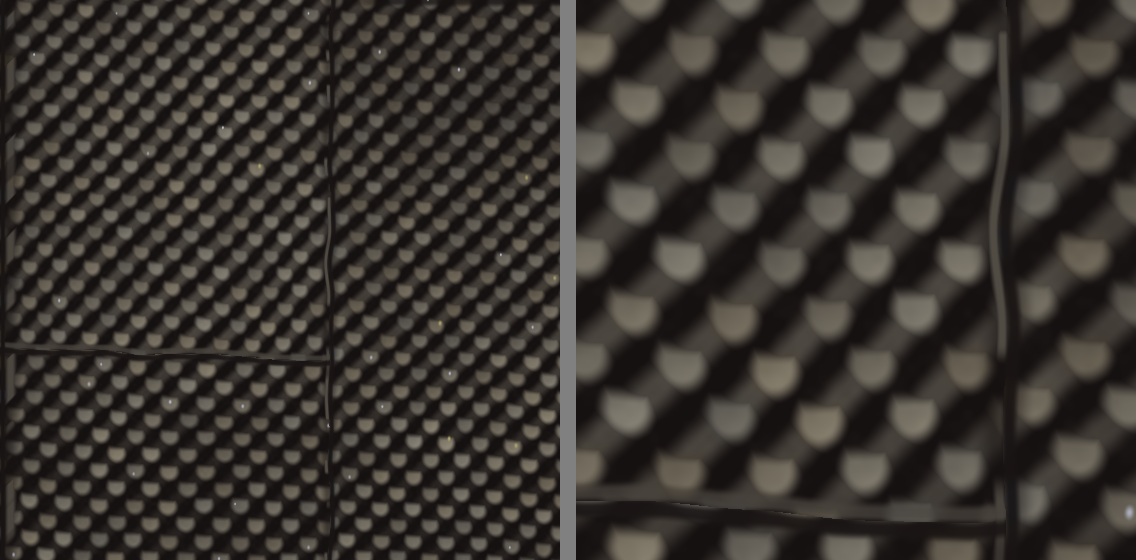
Left, the full canvas; right, a detail of the centre.
This texture is drawn by a WebGL 1 fragment shader. Its source:

```glsl
precision highp float;
uniform vec2 u_resolution;

const vec3 PIT_COLOR = vec3(0.085, 0.068, 0.066);
const vec3 FOAM_COLOR = vec3(0.500, 0.478, 0.425);
const vec3 GLINT_COOL = vec3(0.80, 0.82, 0.92);
const vec3 GLINT_WARM = vec3(0.72, 0.68, 0.42);

// Bumps per canvas, and one bump position, for each panel
const vec2 COUNT_UPPER = vec2(17.5, 16.2);
const vec2 COUNT_LOWER = vec2(16.0, 16.0);
const vec2 COUNT_RIGHT = vec2(17.2, 16.6);
const vec2 ANCHOR_UPPER = vec2(0.398, 0.5755);
const vec2 ANCHOR_LOWER = vec2(0.052, 0.105);
const vec2 ANCHOR_RIGHT = vec2(0.859, 0.206);

const float SEAM_X = 0.588;
const float SEAM_Y = 0.378;
const float SEAM_SLOPE = 0.034;
const float TILT = 0.033;
const float BUMP_RADIUS = 0.25;
const float BUMP_TOP = 0.17;
const float BUMP_SOFTNESS = 0.10;
const float JITTER = 0.07;
const float GLINT_RATE = 0.055;

float hash(vec2 p) {
  return fract(sin(dot(p, vec2(127.1, 311.7))) * 43758.5);
}

float noise(vec2 p) {
  vec2 i = floor(p);
  vec2 f = fract(p);
  f = f * f * (3.0 - 2.0 * f);
  return mix(mix(hash(i), hash(i + vec2(1.0, 0.0)), f.x),
             mix(hash(i + vec2(0.0, 1.0)), hash(i + vec2(1.0)), f.x), f.y);
}

// Soft stripe of the given half width
float band(float d, float halfWidth) {
  return 1.0 - smoothstep(halfWidth * 0.3, halfWidth * 1.5, abs(d));
}

// Cup outline: flat above, round below
float cupMask(vec2 d) {
  float cup = max(length(d - vec2(0.0, 0.03)) - BUMP_RADIUS, d.y - BUMP_TOP);
  return 1.0 - smoothstep(-BUMP_SOFTNESS, BUMP_SOFTNESS, cup);
}

// Foam relief: x = tone, y = tint, z = glint, w = glint warmth
vec4 foam(vec2 p, float ridge, float seed) {
  vec2 q = vec2(p.x + p.y, p.x - p.y);
  vec2 base = floor(q + 0.5);
  float across = abs(fract(q.y + 0.5) - 0.5);
  float tone = ridge * (1.0 - smoothstep(0.06, 0.40, across));
  float tint = 0.0;
  float glint = 0.0;
  float warmth = 0.0;
  for (int j = -1; j <= 1; j++) {
    for (int i = -1; i <= 1; i++) {
      vec2 id = base + vec2(float(i), float(j));
      vec2 rnd = vec2(hash(id + seed), hash(id + seed + 37.3));
      vec2 e = q - id;
      vec2 d = 0.5 * vec2(e.x + e.y, e.x - e.y) + (rnd - 0.5) * JITTER;
      float mask = cupMask(d);
      float shade = 0.80 + 0.22 * (rnd.x - 0.5) + 0.25 * d.x - 0.45 * d.y;
      tone = max(tone, mask * shade);
      tint += mask * (rnd.y - 0.5);
      // Rare bright specks on the bump faces
      float lit = step(1.0 - GLINT_RATE, hash(id + seed + 71.9));
      vec2 spot = d - (rnd.yx - 0.5) * 0.3;
      float size = 0.05 + 0.06 * rnd.y;
      float speck = lit * (1.0 - smoothstep(0.0, size, length(spot * vec2(1.3, 0.9))));
      glint = max(glint, speck * (0.5 + 0.5 * rnd.x));
      warmth = max(warmth, lit * step(0.75, rnd.y));
    }
  }
  return vec4(tone, tint, glint, warmth);
}

void main() {
  vec2 uv = gl_FragCoord.xy / u_resolution;

  // Wavering seams split the canvas into three panels
  float toSeamX = uv.x - SEAM_X - 0.008 * (noise(vec2(uv.y * 17.0, 3.0)) - 0.5);
  float toSeamY = uv.y - SEAM_Y + SEAM_SLOPE * uv.x
                - 0.009 * (noise(vec2(uv.x * 16.0, 8.0)) - 0.5);
  float isRight = step(0.0, toSeamX);
  float isLower = (1.0 - isRight) * step(toSeamY, 0.0);
  vec2 count = mix(mix(COUNT_UPPER, COUNT_LOWER, isLower), COUNT_RIGHT, isRight);
  vec2 anchor = mix(mix(ANCHOR_UPPER, ANCHOR_LOWER, isLower), ANCHOR_RIGHT, isRight);

  // Tilted, slightly stretched lattice
  vec2 p = uv - anchor;
  p = vec2(p.x - TILT * p.y, p.y + TILT * p.x) * count;
  p += 0.14 * (vec2(noise(uv * 7.0), noise(uv * 7.0 + 19.0)) - 0.5);
  float ridge = mix(0.16, 0.46, smoothstep(0.12, 0.48, uv.y));
  ridge += 0.22 * isRight * (1.0 - smoothstep(0.0, 0.05, toSeamX));
  vec4 relief = foam(p, ridge, 11.0 * isLower + 23.0 * isRight);

  // Uneven light and grain
  float tone = relief.x * mix(1.0, 0.84, isRight * smoothstep(0.2, 0.6, uv.y));
  tone *= 0.86 + 0.28 * noise(uv * 5.0 + 4.0);
  tone += 0.05 * (noise(uv * 150.0) - 0.5) + 0.03 * (noise(uv * 60.0) - 0.5);

  // Dark gaps with broken light lips
  float isLeft = 1.0 - isRight;
  float lipX = smoothstep(0.48, 0.75, noise(vec2(uv.y * 30.0, 5.0)));
  float lipEdge = smoothstep(0.45, 0.70, noise(vec2(2.0, (uv.y - uv.x) * 36.0)));
  tone *= 1.0 - 0.50 * band(toSeamX, 0.013);
  tone *= 1.0 - 0.65 * (1.0 - smoothstep(0.012, 0.042, uv.x));
  tone = max(tone, 0.55 * lipX * band(toSeamX + 0.003, 0.0035));
  tone = max(tone, 0.50 * lipEdge * band(uv.x - 0.019, 0.009));
  tone = mix(tone, 0.03, 0.9 * band(toSeamX - 0.004, 0.004));
  tone = mix(tone, 0.48, 0.75 * isLeft * band(toSeamY - 0.005, 0.005));
  tone = mix(tone, 0.04, 0.9 * isLeft * band(toSeamY + 0.005, 0.005));
  tone = mix(tone, 0.03, band(uv.x - 0.005, 0.004));
  tone *= 1.0 - 0.7 * smoothstep(0.985, 0.996, uv.y) * smoothstep(0.62, 0.70, uv.x);

  vec3 color = mix(PIT_COLOR, FOAM_COLOR, clamp(tone, -0.06, 1.1));
  color += relief.y * vec3(0.020, 0.004, -0.022);
  color = mix(color, mix(GLINT_COOL, GLINT_WARM, relief.w), relief.z);
  gl_FragColor = vec4(color, 1.0);
}
```
